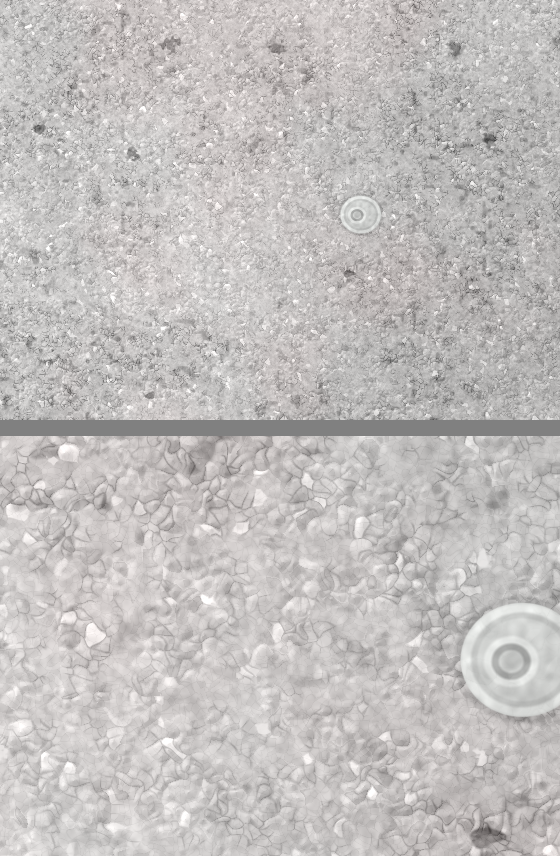
Top: the whole. Bottom: its middle third, enlarged.
Reproduce this texture procedurally as a Shadertoy shader.

```glsl
// Worn grey asphalt seen from above, with a small round glass lying on it.
// Angular Voronoi chips with lit rims and broken seams show through a fine
// mortar; ragged stains and pale pebbles lie on sparse jittered grids.

const vec3  STONE_TINT   = vec3(1.004, 0.998, 0.993);
const vec3  RUST_TINT    = vec3(0.014, -0.005, -0.006);
const vec3  GLASS_TINT   = vec3(0.99, 1.0, 0.99);
const float BASE_TONE    = 0.782;
const float CHIP_SCALE   = 100.0;  // chips per canvas height
const float GRIT_SCALE   = 165.0;
const float MOTTLE_SCALE = 42.0;
const float SPECK_SCALE  = 200.0;
const float BROAD_DEPTH  = 0.11;
const float CHIP_VARIETY = 0.10;
const float SEAM_DEPTH   = 0.19;
const float RIM_LIGHT    = 0.07;
const float PIT_DEPTH    = 0.10;
const float MOTTLE_DEPTH = 0.09;
const float SPECK_DEPTH  = 0.09;
const float STAIN_DEPTH  = 0.29;
const vec2  LIGHT_DIR    = vec2(-0.6, 0.8);
const vec2  GLASS_CENTRE = vec2(0.859, 0.489);
const float GLASS_RADIUS = 0.048;

float hash(vec2 p) {
    return fract(sin(dot(p, vec2(127.1, 311.7))) * 43758.5453);
}

vec2 hash2(vec2 p) {
    return vec2(hash(p), hash(p + 17.3));
}

float noise(vec2 p) {
    vec2 i = floor(p), f = fract(p);
    f = f * f * (3.0 - 2.0 * f);
    return mix(mix(hash(i), hash(i + vec2(1, 0)), f.x),
               mix(hash(i + vec2(0, 1)), hash(i + vec2(1, 1)), f.x), f.y);
}

float fbm(vec2 p) {
    float sum = 0.0, amp = 0.53;
    for (int i = 0; i < 4; i++) {
        sum += amp * noise(p);
        p = mat2(1.6, 1.2, -1.2, 1.6) * p + 9.7;
        amp *= 0.5;
    }
    return sum;
}

// Nearest chip: x = gap to the next chip, y = chip hash, zw = offset from its centre
vec4 chips(vec2 p) {
    vec2 cell = floor(p), nearest = vec2(0), id = vec2(0);
    float d1 = 9.0, d2 = 9.0;
    for (int y = -1; y <= 1; y++)
    for (int x = -1; x <= 1; x++) {
        vec2 c = cell + vec2(x, y);
        vec2 r = p - c - hash2(c);
        float turn = 6.2832 * hash(c + 5.1);
        vec2 axis = vec2(cos(turn), sin(turn));
        float d = length(r) + 0.6 * abs(dot(r, axis)) - 0.35 * hash(c + 9.4);
        if (d < d1) { d2 = d1; d1 = d; nearest = r; id = c; }
        else d2 = min(d2, d);
    }
    return vec4(d2 - d1, hash(id + 41.0), nearest);
}

// Coverage of ragged blobs, at most one per cell of a coarse grid
float scatter(vec2 p, float density, float chance, float radius, float seed) {
    vec2 cell = floor(p * density);
    vec2 centre = (cell + 0.2 + 0.6 * hash2(cell + seed)) / density;
    float size = radius * mix(0.5, 1.15, hash(cell + seed + 3.0));
    vec2 r = (p - centre) * vec2(1.0, mix(0.8, 1.5, hash(cell + seed + 8.0)));
    float ragged = length(r) + size * 1.2 * (noise(p * 2.4 / radius + seed) - 0.5);
    float present = step(hash(cell + seed + 29.0), chance);
    return present * (1.0 - smoothstep(size * 0.6, size * 1.1, ragged));
}

vec3 asphalt(vec2 p) {
    vec2 warp = 0.009 * vec2(noise(p * 95.0), noise(p * 95.0 + 31.0));
    vec4 chip = chips((p + warp) * CHIP_SCALE);
    vec4 grit = chips((p - warp) * GRIT_SCALE + 60.0);
    float wear = smoothstep(0.3, 0.7, fbm(p * 6.0 + 20.0));

    // Broad wear, mottling and mortar
    float tone = BASE_TONE + BROAD_DEPTH * (fbm(p * 2.0 + 4.0) - 0.5);
    tone -= 0.06 * (p.x - 0.66) + 0.03 * (wear - 0.5);
    tone += MOTTLE_DEPTH * (fbm(p * MOTTLE_SCALE + 13.0) - 0.5);
    tone += 0.04 * (grit.y - 0.5) - 0.03 * (1.0 - smoothstep(0.0, 0.3, grit.x));
    tone += SPECK_DEPTH * (noise(p * SPECK_SCALE) - 0.5);

    // Chips: own tone, short dark seams on the shaded side, lit rims opposite
    float exposed = smoothstep(0.3, 0.65, noise(p * 50.0 + 3.0));
    float seam = 1.0 - smoothstep(0.0, 0.38, chip.x);
    float broken = smoothstep(0.35, 0.75, noise(p * 78.0 + 7.0));
    float facing = dot(normalize(chip.zw + 1e-4), LIGHT_DIR);
    tone += CHIP_VARIETY * (chip.y - 0.5) * mix(0.4, 1.1, exposed);
    tone -= SEAM_DEPTH * seam * broken * mix(0.6, 1.2, wear) * (0.8 - 0.35 * facing);
    tone += RIM_LIGHT * smoothstep(0.1, 0.4, chip.x) * facing * exposed;
    tone += 0.10 * smoothstep(0.93, 0.97, chip.y) * smoothstep(0.05, 0.35, chip.x);

    // Small dark pits gathered where the surface is worn
    tone -= PIT_DEPTH * smoothstep(0.68, 0.92, noise(p * 72.0 + 90.0)) * (0.6 + wear);

    // Stains and pale pebbles
    float stain = scatter(p, 4.0, 0.28, 0.019, 12.0);
    tone -= STAIN_DEPTH * stain * mix(0.5, 1.1, chip.y);
    tone = mix(tone, 0.92, 0.85 * scatter(p, 13.0, 0.10, 0.007, 77.0));

    float rust = smoothstep(0.4, 0.7, fbm(p * 3.2 + 50.0));
    return tone * STONE_TINT + RUST_TINT * rust;
}

float ring(float d, float radius, float width) {
    return 1.0 - smoothstep(width * 0.3, width, abs(d - radius));
}

// Clear glass: pale body, bright rims and a small round base off its centre
vec3 addGlass(vec3 ground, vec2 p, float pixel) {
    vec2 q = (p - GLASS_CENTRE) / GLASS_RADIUS * vec2(0.98, 1.06);
    float soft = pixel / GLASS_RADIUS;
    float d = length(q), base = length(q + vec2(0.18, 0.03));
    float body = 1.0 - smoothstep(1.0 - soft, 1.0 + soft, d);
    float tone = 0.82 + 0.05 * dot(q, LIGHT_DIR) + 0.12 * (noise(q * 7.0) - 0.5);
    tone += 0.09 * ring(d, 0.91, 0.12) - 0.06 * ring(d, 0.78, 0.08);
    tone += 0.10 * ring(base, 0.38, 0.10) - 0.18 * ring(base, 0.26, 0.09);
    tone -= 0.10 * (1.0 - smoothstep(0.05, 0.2, base));
    ground *= 1.0 - 0.10 * ring(d, 1.03, 0.12);
    return mix(ground, mix(ground, tone * GLASS_TINT, 0.86), body);
}

void mainImage(out vec4 fragColor, in vec2 fragCoord) {
    vec2 p = fragCoord / iResolution.y;
    vec3 color = addGlass(asphalt(p), p, 1.0 / iResolution.y);
    fragColor = vec4(clamp(color, 0.0, 1.0), 1.0);
}
```
